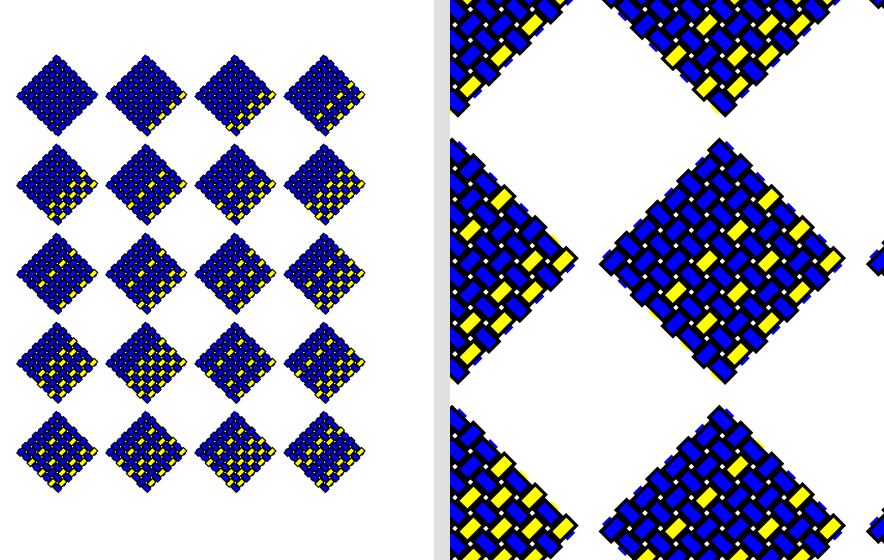
Left: the whole. Right: its middle third, enlarged.
Give the GLSL for this pattern, as a WebGL 1 fragment shader.

```glsl
precision highp float;

uniform vec2 u_resolution;

// Antialiased coverage of a box centred on the origin
float boxCover(vec2 p, vec2 halfSize, float blur) {
  vec2 edge = clamp((halfSize - abs(p)) / blur + 0.5, 0.0, 1.0);
  return edge.x * edge.y;
}

float inWeave(float index) {
  return step(-0.5, index) * step(index, 7.5);
}

// Eight-bit stripe sequences, one for each bracelet of two colours
float stripeCode(vec2 panel) {
  vec4 codes = vec4(0.0, 1.0, 3.0, 5.0);
  if (panel.y > 0.5) codes = vec4(7.0, 9.0, 11.0, 15.0);
  if (panel.y > 1.5) codes = vec4(17.0, 19.0, 21.0, 23.0);
  if (panel.y > 2.5) codes = vec4(27.0, 31.0, 37.0, 39.0);
  if (panel.y > 3.5) codes = vec4(43.0, 45.0, 47.0, 51.0);
  vec4 pick = 1.0 - step(0.5, abs(vec4(0.0, 1.0, 2.0, 3.0) - panel.x));
  return dot(codes, pick);
}

vec3 weftColor(float code, float strand) {
  float bit = mod(floor((code + 0.5) / exp2(strand)), 2.0);
  return mix(vec3(0.0, 0.0, 1.0), vec3(1.0, 1.0, 0.0), step(0.5, bit));
}

void main() {
  // Grid of panels, counted from the top left
  vec2 p = gl_FragCoord.xy / u_resolution.y;
  p.y = 1.0 - p.y;
  vec2 grid = (p - vec2(0.1022, 0.1706)) / 0.1591;
  vec2 panel = clamp(floor(grid + 0.5), vec2(0.0), vec2(3.0, 4.0));
  float code = stripeCode(panel);

  // Diagonal weave axes: x counts weft strands, y counts warp strands
  vec2 local = (grid - panel) * 0.1591 / 0.0184;
  vec2 weave = 3.5 + vec2(-local.x - local.y, local.y - local.x);
  float blur = 1.4142 / (0.0184 * u_resolution.y);
  vec2 nearest = floor(weave + 0.5);
  vec2 offset = weave - nearest;
  vec3 color = vec3(1.0);

  // Strand ends showing past the border
  float warpEnd = boxCover(vec2(weave.x - 3.5, offset.y), vec2(4.03, 0.25), blur);
  float weftEnd = boxCover(vec2(offset.x, weave.y - 3.5), vec2(0.25, 4.03), blur);
  color = mix(color, vec3(0.0, 0.0, 1.0), warpEnd * inWeave(nearest.y));
  color = mix(color, weftColor(code, nearest.x), weftEnd * inWeave(nearest.x));

  // Outlined tiles where each strand passes over
  float outline = 0.0;
  float fill = 0.0;
  vec3 fillColor = vec3(0.0);
  for (int a = -1; a <= 1; a++) {
    for (int b = -1; b <= 1; b++) {
      vec2 cell = nearest + vec2(float(a), float(b));
      float inside = inWeave(cell.x) * inWeave(cell.y);
      bool weftOver = mod(cell.x + cell.y + 4.0, 2.0) < 0.5;
      vec2 q = weave - cell;
      q = weftOver ? q.yx : q;
      vec3 tileColor = weftOver ? weftColor(code, cell.x) : vec3(0.0, 0.0, 1.0);
      float cover = inside * boxCover(q, vec2(0.45, 0.25), blur);
      outline += inside * boxCover(q, vec2(0.6, 0.41), blur);
      fillColor += tileColor * cover;
      fill += cover;
    }
  }
  color = mix(color, vec3(0.0), min(outline, 1.0));
  color = color * (1.0 - min(fill, 1.0)) + fillColor;

  gl_FragColor = vec4(color, 1.0);
}
```
